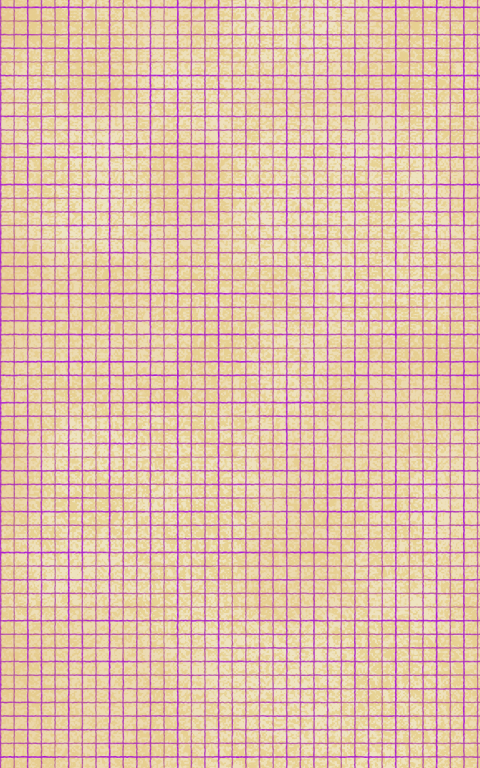
Reproduce this pattern procedurally as a WebGL 2 fragment shader.

```glsl
#version 300 es
precision highp float;
// Aged graph paper: a square grid of thin violet ink lines on speckled tan stock.
// Each line gets its own strength from a slow beat plus a hash, then is roughened
// and worn along its length by value noise; the stock is thresholded grain.

#define CELLS_ACROSS 35.22
#define GRID_OFFSET vec2(0.04, 0.81)
#define LINE_WIDTH 0.105
#define LINE_WOBBLE 0.035
#define BEAT_RATE 0.622
#define GRAIN_SCALE 290.0
#define TAN_STOCK vec3(0.905, 0.825, 0.575)
#define CREAM_FLECK vec3(0.935, 0.890, 0.755)
#define WARM_STAIN vec3(0.90, 0.77, 0.54)
#define STRONG_INK vec3(0.67, 0.08, 0.84)
#define FADED_INK vec3(0.68, 0.31, 0.54)

uniform vec2 u_resolution;
out vec4 fragColor;

float hash(vec2 p) {
  return fract(sin(dot(p, vec2(127.1, 311.7))) * 43758.5453);
}

float noise(vec2 p) {
  vec2 i = floor(p), f = fract(p);
  f = f * f * (3.0 - 2.0 * f);
  return mix(mix(hash(i), hash(i + vec2(1, 0)), f.x),
             mix(hash(i + vec2(0, 1)), hash(i + vec2(1, 1)), f.x), f.y);
}

// Stock: fine flecks whose density drifts in soft clouds, warmer at the sides
vec3 paper(vec2 p) {
  float cloud = 0.6 * noise(p * 9.0) + 0.4 * noise(p * 27.0 + 5.0);
  float grain = 0.65 * noise(p * GRAIN_SCALE) + 0.35 * noise(p * GRAIN_SCALE * 0.47 + 31.0);
  float fleck = smoothstep(0.32, 0.66, grain + 0.35 * (cloud - 0.5));
  float side = smoothstep(0.36, 0.52, abs(p.x - 0.5));
  float stain = 0.3 * smoothstep(0.45, 0.8, noise(p * 5.0 + 17.0)) + 0.25 * side;
  return mix(mix(TAN_STOCK, CREAM_FLECK, fleck), WARM_STAIN, stain);
}

// Share of one pixel covered by a line of the given width
float lineCover(float d, float width, float px) {
  float lo = max(d - 0.5 * px, -0.5 * width);
  float hi = min(d + 0.5 * px, 0.5 * width);
  return clamp((hi - lo) / px, 0.0, 1.0);
}

// One family of parallel lines: across is measured in cells, along runs down the line
vec3 inkLines(vec3 base, float across, float along, float phase, float seed, float px) {
  float id = floor(across + 0.5);
  float rough = noise(vec2(along * 7.0, id * 3.0 + seed)) - 0.5;
  float d = across - id + LINE_WOBBLE * rough;

  // Strength of the whole line, then its drift from cell to cell
  float beat = cos(6.28318 * (id * BEAT_RATE + phase));
  float tone = 0.5 + 0.32 * beat + 0.45 * (hash(vec2(id, seed)) - 0.5);
  tone += 0.5 * (noise(vec2(along * 0.35, id * 5.0 + seed)) - 0.5);
  tone = clamp(tone, 0.0, 1.0);

  float wear = mix(0.72, 1.0, noise(vec2(along * 9.0, id * 7.0 + seed + 40.0)));
  float cover = lineCover(d, LINE_WIDTH * mix(0.85, 1.15, tone), px);
  return mix(base, mix(FADED_INK, STRONG_INK, tone), cover * wear * mix(0.75, 1.0, tone));
}

void main() {
  vec2 p = gl_FragCoord.xy / u_resolution.x;
  vec2 g = p * CELLS_ACROSS - GRID_OFFSET;
  float px = CELLS_ACROSS / u_resolution.x;

  vec3 color = paper(p);
  color = inkLines(color, g.x, g.y, 0.0, 11.0, px);
  color = inkLines(color, g.y, g.x, -0.2, 67.0, px);
  fragColor = vec4(color, 1.0);
}
```
